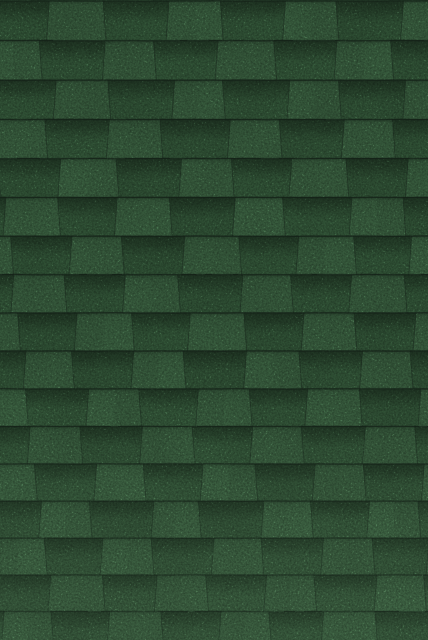
A Shadertoy shader for this texture:

```glsl
const vec3 LIT_GREEN = vec3(0.193, 0.320, 0.214);
const vec3 DEEP_GREEN = vec3(0.168, 0.286, 0.188);
const vec3 HAZE_GREEN = vec3(0.222, 0.350, 0.240);
const vec3 SHADOW_GREEN = vec3(0.075, 0.125, 0.088);

float hash(vec2 p) {
    vec3 q = fract(p.xyx * vec3(0.1031, 0.1030, 0.0973));
    q += dot(q, q.yzx + 33.33);
    return fract((q.x + q.y) * q.z);
}

float cornerSlope(vec2 cell, vec2 offset) {
    float angle = 6.2832 * hash(cell);
    return dot(vec2(cos(angle), sin(angle)), offset);
}

float gradientNoise(vec2 p) {
    vec2 i = floor(p), f = fract(p);
    vec2 u = f * f * f * (f * (f * 6.0 - 15.0) + 10.0);
    vec2 e = vec2(1.0, 0.0);
    float low = mix(cornerSlope(i, f), cornerSlope(i + e, f - e), u.x);
    float high = mix(cornerSlope(i + e.yx, f - e.yx), cornerSlope(i + 1.0, f - 1.0), u.x);
    return mix(low, high, u.y);
}

vec2 rotate(vec2 p, float angle) {
    float c = cos(angle), s = sin(angle);
    return vec2(c * p.x - s * p.y, s * p.x + c * p.y);
}

float stroke(float d, float halfWidth, float soft) {
    return 1.0 - smoothstep(halfWidth - soft, halfWidth + soft, abs(d));
}

// Continuous course number; courses get shorter towards the eave
float courseAt(float depth, float firstHeight, float shrink) {
    float disc = firstHeight * firstHeight - 4.0 * shrink * depth;
    return (firstHeight - sqrt(max(disc, 0.0))) / (2.0 * shrink);
}

// x: signed distance to the nearest raised tab, y: its index
vec2 nearestTab(float x, float row, float t) {
    float period = 0.1849 - 0.0011 * row;
    float start = 0.3438 + 0.0047 * row + 0.0807 * mod(row, 2.0);
    float middle = floor((x - start) / period);
    vec2 best = vec2(1.0, 0.0);
    for (float k = -1.0; k <= 1.0; k++) {
        float n = middle + k;
        vec2 id = vec2(n + 20.0, row + 5.0);
        vec2 jitter = vec2(hash(id), hash(id + 71.0)) - 0.5;
        float taper = 0.0045 * (t - 0.5);
        float left = start + n * period + 0.010 * jitter.x + taper;
        float right = start + (n + 0.53) * period + 0.010 * jitter.y - taper;
        float d = max(left - x, x - right);
        if (d < best.x) best = vec2(d, n);
    }
    return best;
}

// Mineral granules at two sizes
float granules(vec2 p) {
    float coarse = gradientNoise(rotate(p, 0.6) * 290.0);
    float fine = gradientNoise(rotate(p, 1.9) * 430.0 + 37.0);
    return coarse + 0.8 * fine;
}

void mainImage(out vec4 fragColor, in vec2 fragCoord) {
    vec2 p = fragCoord / iResolution.y;
    float soft = 0.7 / iResolution.y;
    float haze = smoothstep(0.48, 0.0, p.y);

    // Courses
    float wobble = 0.0006 * gradientNoise(vec2(p.x * 25.0, p.y * 9.0));
    float course = courseAt(1.0 - p.y - 0.0013 + wobble, 0.06224, 0.000163);
    float row = floor(course);
    float t = course - row;
    float courseHeight = 0.06224 - 0.000326 * course;
    float below = t * courseHeight;
    float edge = min(t, 1.0 - t) * courseHeight;

    // Tabs
    vec2 tab = nearestTab(p.x, row, t);
    float raised = 1.0 - smoothstep(-soft, soft, tab.x);
    float tone = hash(vec2(tab.y + 20.0, row + 40.0 + 30.0 * step(0.0, tab.x)));
    vec3 color = mix(LIT_GREEN, DEEP_GREEN, raised);
    color = mix(color, HAZE_GREEN * mix(1.0, 0.93, raised), 0.75 * haze);
    color *= 0.97 + 0.06 * tone;
    color *= 1.0 + 0.05 * gradientNoise(p * 14.0);

    // Blended shade band at the head of the dark tabs
    float band = 1.0 - smoothstep(0.05, 0.62, t + 0.08 * gradientNoise(p * 60.0));
    color *= 1.0 - band * mix(0.04, mix(0.27, 0.20, haze), raised);

    // Granules, with sparse pale flecks
    float grain = granules(p);
    color *= 1.0 + 0.22 * grain;
    color += vec3(0.055, 0.070, 0.058) * smoothstep(0.42, 0.85, grain);

    // Joints, shadow under each course and course line
    float joint = stroke(tab.x, 0.0007, soft);
    color = mix(color, SHADOW_GREEN, joint * mix(0.50, 0.38, haze));
    float underShadow = exp(-below / 0.0028) * mix(0.50, 0.22, haze);
    color = mix(color, SHADOW_GREEN, underShadow);
    float courseLine = stroke(edge, 0.0011, soft);
    color = mix(color, SHADOW_GREEN, courseLine * mix(0.72, 0.42, haze));

    fragColor = vec4(color, 1.0);
}
```
